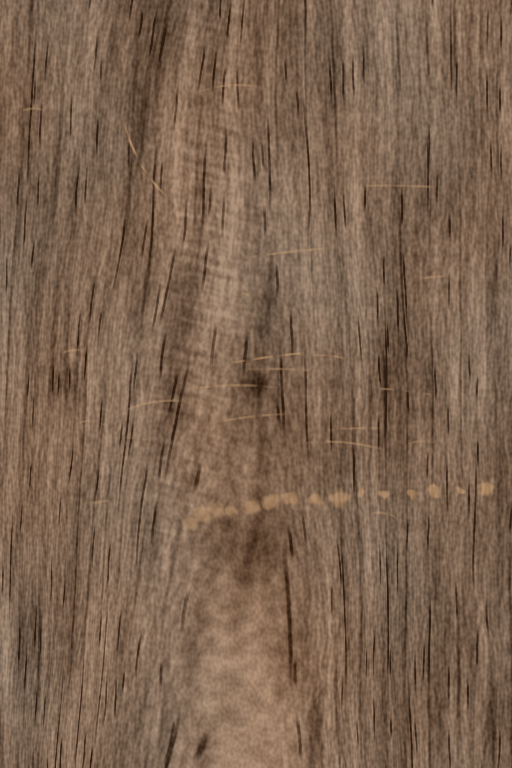
Reproduce this texture procedurally as a Shadertoy shader.

```glsl
float hash(vec2 p) {
    p = fract(p * vec2(0.1031, 0.1137));
    p += dot(p, p.yx + 33.33);
    return fract((p.x + p.y) * p.x * 17.0);
}

vec2 gradient(vec2 cell) {
    float angle = 6.2832 * hash(cell + 71.0);
    return vec2(cos(angle), sin(angle));
}

float noise(vec2 p) {
    vec2 i = floor(p), f = fract(p), e = vec2(1.0, 0.0);
    vec2 u = f * f * f * (f * (f * 6.0 - 15.0) + 10.0);
    float low = mix(dot(gradient(i), f), dot(gradient(i + e), f - e), u.x);
    float high = mix(dot(gradient(i + e.yx), f - e.yx), dot(gradient(i + 1.0), f - 1.0), u.x);
    return 1.4 * mix(low, high, u.y);
}

float blob(vec2 p, vec2 center, vec2 size) {
    vec2 d = (p - center) / size;
    return exp(-dot(d, d));
}

// Grain leans on the left and parts around a tall arch in the middle
float grainCoord(vec2 p) {
    float left = (p.x - 0.17) / 0.16, right = (p.x - 0.40) / 0.10;
    float spread = 0.11 * exp(-left * left) - 0.05 * exp(-right * right);
    return p.x + (1.0 - p.y) * spread + 0.006 * noise(p * vec2(6.0, 5.0));
}

// Short tapered splits, one per cell at most
float cracks(vec2 g, vec2 cellSize, float share) {
    vec2 q = g / cellSize;
    q.y += 7.0 * hash(vec2(floor(q.x), 5.0));
    vec2 id = floor(q), f = fract(q);
    float wobble = 0.12 * noise(vec2(id.x * 3.7, q.y * 2.0));
    float across = abs(f.x - 0.3 - 0.4 * hash(id + 9.0) - wobble) * cellSize.x;
    float span = 0.2 + 0.28 * hash(id + 23.0);
    float taper = 1.0 - smoothstep(0.3, 1.0, abs(f.y - 0.5) / span);
    float core = 1.0 - smoothstep(0.0004, 0.0021, across);
    return core * taper * step(hash(id + 41.0), share);
}

// Bowed stroke with faded ends
float scratch(vec2 p, vec2 center, float angle, float halfLength, float bow) {
    p -= center;
    float c = cos(angle), s = sin(angle);
    vec2 q = vec2(c * p.x + s * p.y, c * p.y - s * p.x);
    float along = q.x / halfLength;
    q.y += bow * (along * along - 0.4);
    float ends = 1.0 - smoothstep(0.5, 1.0, abs(along));
    return ends * (1.0 - smoothstep(0.0004, 0.0026, abs(q.y)));
}

void mainImage(out vec4 fragColor, in vec2 fragCoord) {
    vec2 p = fragCoord / iResolution.y;
    vec2 g = vec2(grainCoord(p), p.y);

    // Broad stains, growth bands and fibres
    float broad = noise(g * vec2(9.0, 3.5) + 3.0);
    float bands = noise(g * vec2(34.0, 1.3) + 11.0);
    float fibres = noise(g * vec2(110.0, 9.0) + 27.0);
    float fine = noise(g * vec2(260.0, 55.0));
    float grit = noise(p * vec2(230.0, 170.0) + 60.0);
    float tone = 0.60 + 0.24 * broad + 0.28 * bands + 0.28 * fibres + 0.30 * fine + 0.20 * grit;

    // Dark growth lines, sparse through the middle
    float middle = blob(p, vec2(0.31, 0.3), vec2(0.12, 0.6));
    float ring = abs(noise(vec2(g.x * 27.0, g.y * 0.8) + 43.0));
    float ringBreak = smoothstep(-0.4, 0.3, noise(g * vec2(14.0, 5.0) + 80.0));
    tone -= 0.42 * (1.0 - smoothstep(0.01, 0.11, ring)) * ringBreak * (1.0 - 0.6 * middle);

    // Saw ripples across the pale strip left of the arch
    float strip = blob(g, vec2(0.285, 0.65), vec2(0.05, 0.45));
    float ripple = noise(vec2(p.x * 18.0, (p.y + 0.25 * p.x) * 120.0));
    tone += strip * (0.10 + 0.28 * ripple);

    // Light foot, knot and shadow below the arch
    tone += 0.28 * blob(p, vec2(0.30, 0.08), vec2(0.11, 0.17));
    tone -= 0.55 * blob(p, vec2(0.335, 0.50), vec2(0.018, 0.016));
    tone -= 0.55 * blob(p, vec2(0.32, 0.285), vec2(0.035, 0.045));
    tone -= 0.30 * blob(p, vec2(0.225, 0.50), vec2(0.02, 0.09));
    tone -= 0.35 * blob(p, vec2(0.085, 0.50), vec2(0.02, 0.025));

    float split = max(cracks(g, vec2(0.014, 0.085), 0.33), cracks(g + 3.3, vec2(0.034, 0.30), 0.40));
    tone -= 0.75 * split;

    vec3 wood = mix(vec3(0.30, 0.22, 0.16), vec3(0.63, 0.52, 0.43), clamp(tone, -0.35, 1.15));
    float warmth = noise(p * vec2(7.0, 4.0) + 91.0) + 0.7 * middle - 0.2;
    wood += warmth * vec3(0.014, -0.006, -0.018);

    // Scattered scratches and the deep curved one
    float marks = 0.9 * scratch(p, vec2(0.187, 0.79), -1.05, 0.068, -0.012);
    marks = max(marks, 0.8 * scratch(p, vec2(0.355, 0.535), 0.13, 0.065, 0.002));
    for (float i = 0.0; i < 20.0; i++) {
        vec2 center = vec2(hash(vec2(i, 1.0)) * 0.6, 0.22 + 0.70 * hash(vec2(i, 2.0)));
        float angle = 0.5 * hash(vec2(i, 3.0)) - 0.25;
        float halfLength = 0.012 + 0.055 * hash(vec2(i, 4.0));
        marks = max(marks, 0.55 * scratch(p, center, angle, halfLength, 0.008 * hash(vec2(i, 5.0))));
    }
    marks *= smoothstep(-0.6, 0.3, noise(p * 60.0));

    // Row of worn spots, thinning to the right
    vec2 ragged = p + 0.005 * vec2(noise(p * 75.0), noise(p * 75.0 + 31.0));
    for (float i = 0.0; i < 15.0; i++) {
        float s = i / 14.0;
        vec2 center = vec2(0.245 + 0.39 * pow(s, 1.25), 0.316 + 0.049 * sqrt(s));
        center += 0.006 * (vec2(hash(vec2(i, 7.0)), hash(vec2(i, 8.0))) - 0.5);
        float radius = 0.006 + 0.006 * hash(vec2(i, 9.0));
        float spot = 1.0 - smoothstep(0.5, 1.2, length((ragged - center) * vec2(0.85, 1.0)) / radius);
        marks = max(marks, spot * (0.55 + 0.3 * s));
    }
    wood = mix(wood, vec3(0.74, 0.58, 0.42) + 0.06 * fine, 0.85 * marks);

    fragColor = vec4(wood, 1.0);
}
```
